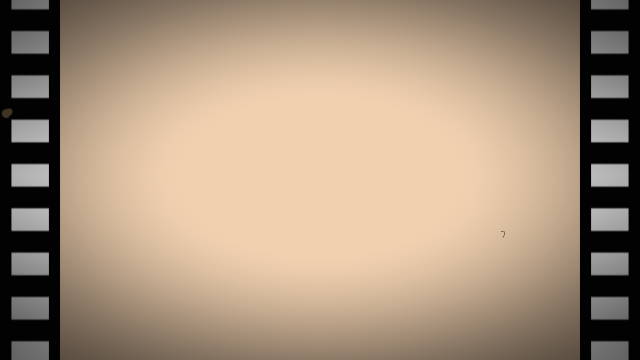
A WebGL 2 fragment shader for this background:

```glsl
#version 300 es
precision highp float;

#define STRIP_WIDTH 0.1667
#define HOLE_CENTER vec2(0.0838, 0.513)
#define HOLE_HALF vec2(0.052, 0.0315)
#define HOLE_PERIOD 0.1231
#define HOLE_BLUR 0.004
#define PAPER_COLOR vec3(0.942, 0.817, 0.687)
#define STRIP_COLOR vec3(0.006)
#define SPECK_COLOR vec3(0.25, 0.195, 0.14)
#define VIGNETTE_RANGE vec2(0.40, 1.45)
#define VIGNETTE_DEPTH 0.66

uniform vec2 u_resolution;
out vec4 fragColor;

// Coverage of the inside of a signed distance, with a soft edge
float coverage(float dist, float blur) {
    return 1.0 - smoothstep(-blur, blur, dist);
}

float segmentDistance(vec2 p, vec2 a, vec2 b) {
    vec2 ab = b - a;
    float along = clamp(dot(p - a, ab) / dot(ab, ab), 0.0, 1.0);
    return length(p - a - ab * along);
}

// Warm paper, darkened by an elliptical vignette
vec3 paper(vec2 centered) {
    float falloff = smoothstep(VIGNETTE_RANGE.x, VIGNETTE_RANGE.y, length(centered));
    return PAPER_COLOR * (1.0 - VIGNETTE_DEPTH * falloff);
}

// Black strip with evenly repeated grey perforations
vec3 filmStrip(float fromSide, float y, float rowDistance, float pixel) {
    float row = (y - HOLE_CENTER.y) / HOLE_PERIOD;
    vec2 local = vec2(fromSide - HOLE_CENTER.x, (fract(row + 0.5) - 0.5) * HOLE_PERIOD);
    vec2 edge = abs(local) - HOLE_HALF;
    float hole = coverage(edge.x, 0.6 * pixel) * coverage(edge.y, max(HOLE_BLUR, pixel));
    float grey = 0.71 - 0.29 * smoothstep(0.0, 1.0, rowDistance);
    grey += 0.5 * local.x + 0.4 * local.y * sign(-row);
    return mix(STRIP_COLOR, vec3(grey), hole);
}

void main() {
    float pixel = 1.0 / u_resolution.y;
    vec2 p = gl_FragCoord.xy * pixel;
    float aspect = u_resolution.x * pixel;
    float fromSide = min(p.x, aspect - p.x);
    vec2 centered = 2.0 * (vec2(p.x / aspect, p.y) - vec2(0.5, 0.508));

    vec3 color = paper(centered);

    // Small bent hair on the paper
    vec2 hairPoint = p - vec2(aspect - 0.381, 0.350);
    float hair = segmentDistance(hairPoint, vec2(-0.004, 0.007), vec2(0.004, 0.006));
    hair = min(hair, segmentDistance(hairPoint, vec2(0.004, 0.006), vec2(0.005, -0.001)));
    hair = min(hair, segmentDistance(hairPoint, vec2(0.005, -0.001), vec2(0.001, -0.009)));
    color *= 1.0 - 0.6 * coverage(hair - 0.0008, 0.7 * pixel);

    // Film strips along both sides
    vec3 strip = filmStrip(fromSide, p.y, abs(centered.y), pixel);
    color = mix(color, strip, coverage(fromSide - STRIP_WIDTH, 0.6 * pixel));

    // Uneven dust speck on the left strip
    vec2 speckPoint = p - vec2(0.0195, 0.686);
    float angle = atan(speckPoint.y, speckPoint.x);
    float speckRadius = 0.0135 + 0.002 * sin(2.0 * angle + 0.5) + 0.001 * sin(3.0 * angle);
    color = mix(color, SPECK_COLOR, coverage(length(speckPoint) - speckRadius, pixel));

    fragColor = vec4(color, 1.0);
}
```
